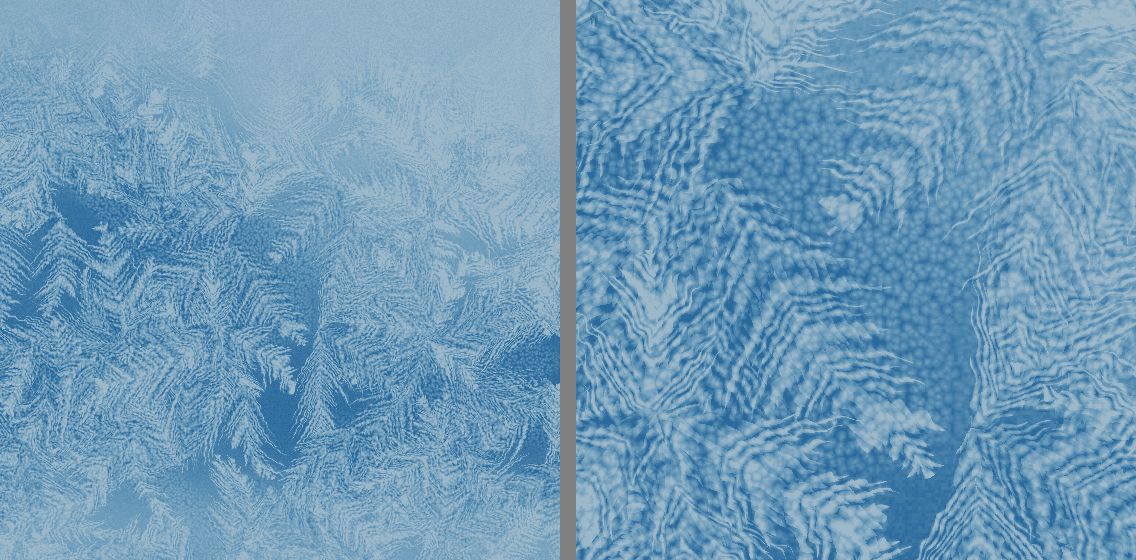
Left, the full canvas; right, a detail of the centre.
A Shadertoy shader for this texture:

```glsl
const vec3 DEEP_BLUE = vec3(0.16, 0.41, 0.61);
const vec3 MID_BLUE  = vec3(0.39, 0.59, 0.72);
const vec3 PALE_ICE  = vec3(0.61, 0.72, 0.79);
const int   LAYERS = 4;        // sheets of plumes, back to front
const int   BLADES = 3;        // plumes growing from one nucleus
const float CELL_BACK = 0.32;  // nucleus spacing of the back sheet
const float CELL_STEP = 0.045; // spacing lost per sheet
const float BARB_GAP = 0.0115; // mean distance between barbs on the canvas
const float PLUME_WIDTH = 0.36;
const float TEETH = 170.0;     // serrations per canvas unit
const float BARE_LEVEL = 0.24; // larger leaves more bare glass
const float CRYSTALS = 190.0;
const float CRYSTAL_RELIEF = 0.75;
const float BARB_RELIEF = 0.85;
const float GRAIN = 0.15;

float hash(vec2 p) {
    vec3 q = fract(vec3(p.xyx) * 0.1031);
    q += dot(q, q.yzx + 33.33);
    return fract((q.x + q.y) * q.z);
}

vec2 hash2(vec2 p) { return vec2(hash(p), hash(p + 47.3)); }

// Distance to the nearest scattered point
float cellular(vec2 p) {
    vec2 cell = floor(p);
    float nearest = 2.0;
    for (int j = -1; j <= 1; j++)
    for (int i = -1; i <= 1; i++) {
        vec2 c = cell + vec2(i, j);
        nearest = min(nearest, length(c + hash2(c + 200.0) - p));
    }
    return nearest;
}

// Broad soft patches from layered sines, about 0 to 1
float patches(vec2 p) {
    float a = sin(p.x * 7.0 + 2.0 * sin(p.y * 5.0 + 1.0));
    float b = sin(p.y * 9.0 + 2.0 * sin(p.x * 6.0 + 4.0));
    float c = sin((p.x + p.y) * 17.0 + 3.0 * a);
    return 0.5 + 0.2 * a + 0.2 * b + 0.1 * c;
}

// Haze is dense at the top, right and bottom; clear at mid left
float hazeLight(vec2 uv) {
    float top = smoothstep(0.55, 1.0, uv.y + 0.12 * uv.x);
    float bottom = smoothstep(0.28, 0.0, uv.y);
    float right = smoothstep(0.2, 0.75, uv.x) * smoothstep(0.2, 0.6, uv.y);
    float light = 0.06 + 0.65 * top + 0.55 * bottom + 0.5 * right;
    light -= 0.5 * exp(-dot(uv - vec2(0.95, 0.36), uv - vec2(0.95, 0.36)) / 0.012);
    return clamp(light + 0.4 * (patches(uv + 3.0) - 0.5), 0.0, 1.0);
}

// One serrated plume along +x: coverage, relief
vec2 plume(vec2 p, float size, float seed, float pixel) {
    vec2 q = p / size;
    q.y -= (hash(vec2(seed, 5.0)) - 0.5) * 0.9 * q.x * q.x;
    float d = abs(q.y);
    float lean = 0.55 + 0.7 * hash(vec2(seed, 6.0));
    float root = q.x - lean * d - 0.8 * d * d;
    if (root < 0.0 || root > 1.0 || d > 0.45) return vec2(0.0);

    float gap = BARB_GAP * (0.65 + 0.7 * hash(vec2(seed, 7.0)));
    float barb = root * size / gap + 0.5 * sin(root * 23.0 + seed);
    float id = floor(barb) + (q.y > 0.0 ? 60.0 : 0.0);
    float vigor = hash(vec2(id, seed));
    float reach = PLUME_WIDTH * (0.5 + 0.7 * vigor);
    reach *= pow(1.0 - root, 0.65) * smoothstep(-0.08, 0.25, root);
    float along = d / max(reach, 0.001);
    float ridge = abs(fract(barb) - 0.5) * 2.0;
    float tooth = fract(d * size * TEETH + hash(vec2(id, 9.0)));
    float halfWidth = (1.0 - along) * 1.6 * (0.5 + 0.7 * tooth);

    float soft = 1.1 * pixel / gap;
    float barbCover = smoothstep(soft, -soft, ridge - halfWidth);
    float body = smoothstep(1.0, 0.7, along) * 0.65;
    float cover = max(barbCover, body) * smoothstep(1.08, 0.92, along);
    float relief = 0.85 - 0.75 * ridge + 0.3 * (tooth - 0.5) + 0.3 * (vigor - 0.5);
    relief -= 0.35 * (1.0 - barbCover);
    relief += 0.35 * exp(-d * size / 0.002);
    return vec2(cover, relief);
}

void mainImage(out vec4 fragColor, in vec2 fragCoord) {
    vec2 uv = fragCoord / iResolution.xy;
    float pixel = 1.0 / iResolution.y;
    float light = hazeLight(uv);
    float crystal = 0.45 - cellular(uv * CRYSTALS);
    float depth = mix(1.0, 0.5, light);

    // Layered sines bend the growth and roughen every edge
    vec2 bent = uv + 0.006 * sin(uv.yx * 31.0 + 2.0 * sin(uv * 19.0));
    bent += 0.0012 * sin(uv.yx * 260.0 + 3.0 * sin(uv * 140.0));

    // Glass with a thin rough film
    float film = smoothstep(0.35, 0.6, patches(uv * 1.4));
    float tone = mix(0.06, 0.76, light);
    tone += film * (0.12 + CRYSTAL_RELIEF * crystal) * depth;

    // Fans of plumes, sheet over sheet
    for (int layer = 0; layer < LAYERS; layer++) {
        float cellSize = CELL_BACK - CELL_STEP * float(layer);
        vec2 offset = vec2(7.31, 4.57) * float(layer + 1);
        vec2 home = floor(bent / cellSize + offset);
        for (int j = -1; j <= 1; j++)
        for (int i = -1; i <= 1; i++) {
            vec2 cell = home + vec2(i, j);
            vec2 nucleus = (cell + 0.3 + 0.4 * hash2(cell) - offset) * cellSize;
            vec2 p = bent - nucleus;
            if (length(p) > 1.25 * cellSize || patches(nucleus * 1.3) < BARE_LEVEL) continue;
            float heading = 6.2832 * hash(cell + 11.0);
            for (int b = 0; b < BLADES; b++) {
                float seed = floor(900.0 * hash(cell + float(b) * 13.0 + 21.0));
                float angle = heading + float(b) * 0.95 + 0.6 * hash(vec2(seed, 2.0));
                float size = cellSize * (0.55 + 0.5 * hash(vec2(seed, 3.0)));
                vec2 axis = vec2(cos(angle), sin(angle));
                vec2 local = vec2(dot(p, axis), dot(p, vec2(-axis.y, axis.x)));
                vec2 ice = plume(local, size, seed, pixel);
                float iceTone = mix(0.54, 0.92, light) + 0.3 * (hash(vec2(seed, 4.0)) - 0.5);
                iceTone += 0.25 * (local.x / size - 0.5) * depth;
                iceTone += (BARB_RELIEF * (ice.y - 0.5) + CRYSTAL_RELIEF * crystal) * depth;
                tone = mix(tone, iceTone, ice.x * 0.95);
            }
        }
    }

    // Pale breath over the top and the lower edge, then fine grain
    float veil = 0.85 * smoothstep(0.74, 1.02, uv.y + 0.1 * uv.x + 0.15 * (patches(uv * 1.7) - 0.5));
    veil += 0.3 * smoothstep(0.2, 0.0, uv.y);
    tone = mix(tone, 0.80 + 0.15 * uv.x, min(veil, 0.85));
    tone += GRAIN * (hash(floor(uv * 512.0)) - 0.5);

    tone = clamp(tone, 0.0, 1.0);
    vec3 color = mix(DEEP_BLUE, MID_BLUE, min(tone * 2.0, 1.0));
    color = mix(color, PALE_ICE, max(tone * 2.0 - 1.0, 0.0));
    fragColor = vec4(color, 1.0);
}
```
